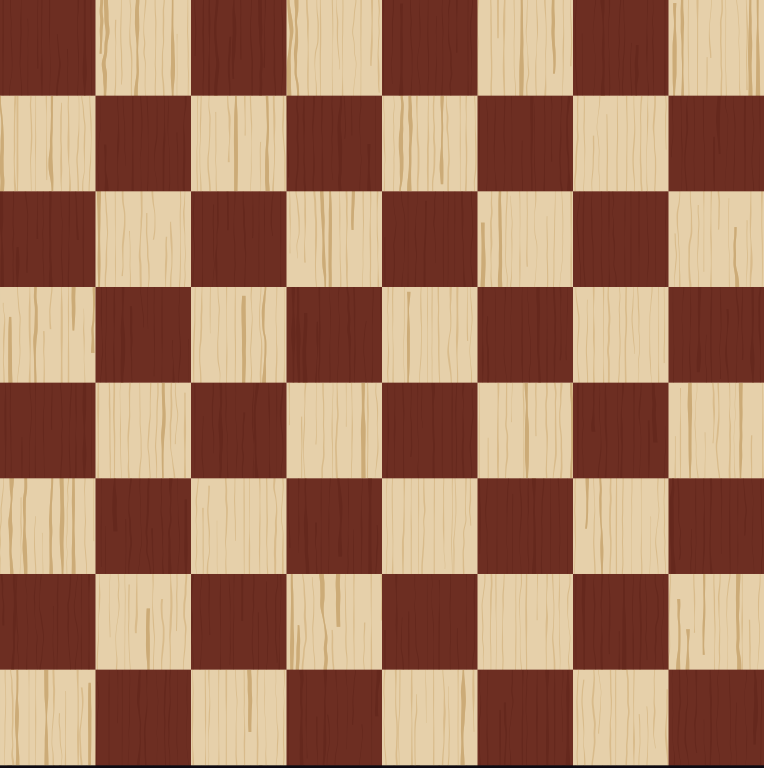
Reproduce this pattern procedurally as a Shadertoy shader.

```glsl
// Eight by eight wooden checkerboard with wavering vertical grain in every square
#define SQUARES 8.0
#define STREAKS 12
#define BOTTOM_STRIP 0.0035
#define WOBBLE 0.022
#define LIGHT_WOOD vec3(0.900, 0.815, 0.665)
#define LIGHT_GRAIN vec3(0.850, 0.735, 0.545)
#define LIGHT_KNOT vec3(0.800, 0.670, 0.465)
#define DARK_WOOD vec3(0.428, 0.182, 0.135)
#define DARK_GRAIN vec3(0.385, 0.148, 0.105)
#define STRIP_COLOR vec3(0.055, 0.045, 0.075)

float hash(vec2 p) {
    vec3 q = fract(vec3(p.xyx) * 0.1031);
    q += dot(q, q.yzx + 33.33);
    return fract((q.x + q.y) * q.z);
}

// Smooth one-dimensional noise in -1..1
float noise(float t, float seed) {
    float i = floor(t);
    float f = fract(t);
    f = f * f * (3.0 - 2.0 * f);
    return 2.0 * mix(hash(vec2(i, seed)), hash(vec2(i + 1.0, seed)), f) - 1.0;
}

// Square wave that changes sign at each integer, softened over one pixel
float squareWave(float x, float pixel) {
    return clamp(sin(3.14159 * x) * 0.6366 / pixel, -1.0, 1.0);
}

// Grain coverage in one square: x = all streaks, y = the heavy ones
vec2 woodGrain(vec2 uv, vec2 cell, vec2 pixel) {
    vec2 grain = vec2(0.0);
    float cellSeed = 7.0 + cell.x * 17.0 + cell.y * 151.0;
    for (int i = 0; i < STREAKS; i++) {
        float seed = cellSeed + float(i) * 1.37;
        float place = hash(vec2(seed, 1.0));
        float kind = hash(vec2(seed, 2.0));
        float heavy = step(0.85, kind);

        // Centre line and swelling width
        float bend = noise(uv.y * 3.0, seed + 3.0) + 0.3 * noise(uv.y * 9.0, seed + 4.0);
        float wander = WOBBLE * hash(vec2(seed, 5.0));
        float center = (float(i) + 0.15 + 0.7 * place) / float(STREAKS) + wander * bend;
        float halfWidth = mix(0.004, 0.010, kind * kind) + 0.006 * heavy;
        halfWidth *= 1.0 + 0.55 * noise(uv.y * 4.0, seed + 6.0);

        // Some streaks stop inside the square, from above or from below
        float cut = hash(vec2(seed, 7.0));
        float fromTop = step(0.5, hash(vec2(seed, 8.0)));
        float along = mix(uv.y, 1.0 - uv.y, fromTop);
        float reach = cut < 0.3 ? 0.4 + 1.9 * cut : 1.1;
        float ends = clamp((reach - along) / pixel.y + 0.5, 0.0, 1.0);

        // Exact overlap of the streak with the pixel footprint
        float offset = uv.x - center;
        float left = max(offset - 0.5 * pixel.x, -halfWidth);
        float right = min(offset + 0.5 * pixel.x, halfWidth);
        float cover = clamp((right - left) / pixel.x, 0.0, 1.0) * ends;
        grain = max(grain, cover * vec2(1.0, heavy));
    }
    return grain;
}

void mainImage(out vec4 fragColor, in vec2 fragCoord) {
    vec2 canvas = fragCoord / iResolution.xy;
    vec2 scale = SQUARES / vec2(1.0, 1.0 - BOTTOM_STRIP);
    vec2 board = (canvas - vec2(0.0, BOTTOM_STRIP)) * scale;
    vec2 pixel = scale / iResolution.xy;

    vec2 grain = woodGrain(fract(board), floor(board), pixel);
    vec3 light = mix(LIGHT_WOOD, LIGHT_GRAIN, grain.x);
    light = mix(light, LIGHT_KNOT, grain.y);
    vec3 dark = mix(DARK_WOOD, DARK_GRAIN, grain.x * 0.75);

    // The lower left square is light
    float parity = squareWave(board.x, pixel.x) * squareWave(max(board.y, pixel.y), pixel.y);
    vec3 color = mix(dark, light, 0.5 + 0.5 * parity);

    // Narrow dark strip below the board
    float onBoard = clamp(board.y / pixel.y + 0.5, 0.0, 1.0);
    fragColor = vec4(mix(STRIP_COLOR, color, onBoard), 1.0);
}
```
